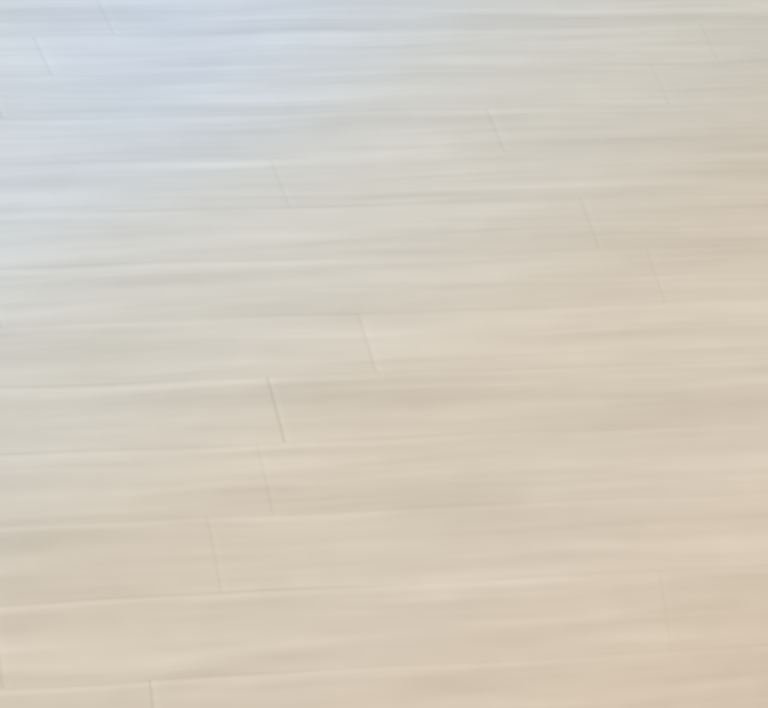
Give the GLSL for this texture, as a WebGL 1 fragment shader.

```glsl
precision highp float;
uniform vec2 u_resolution;

// Light falling across the floor, from shaded warm to cool sheen
const vec3 TAN = vec3(0.832, 0.768, 0.685);
const vec3 WARM = vec3(0.832, 0.785, 0.715);
const vec3 NEUTRAL = vec3(0.820, 0.808, 0.770);
const vec3 COOL = vec3(0.808, 0.828, 0.838);
const vec3 SKY_TINT = vec3(-0.012, 0.008, 0.045);
const vec2 SKY_CENTRE = vec2(0.22, 1.02);
const float LIGHT_SLANT = 0.55;

// Plank layout
const float NEAR_ROW = 0.125;     // row height at the bottom edge
const float ROW_SHRINK = 0.6;     // fraction of height lost at the top
const float PLANK_LENGTH = 0.95;
const float SEAM_WIDTH = 0.0026;
const float SEAM_DEPTH = 0.042;
const float JOINT_DEPTH = 0.055;

// Wood grain
const float BROAD_GRAIN = 0.017;
const float MID_GRAIN = 0.020;
const float FINE_GRAIN = 0.013;
const float MOTTLE = 0.005;
const float PLANK_TONE = 0.010;

float hash(vec2 p) {
  vec3 q = fract(vec3(p.xyx) * 0.1031);
  q += dot(q, q.yzx + 33.33);
  return fract((q.x + q.y) * q.z);
}

// Cellular noise: each cell scatters one soft light or dark blob
float blobs(vec2 p) {
  vec2 cell = floor(p);
  float sum = 0.0;
  for (int j = -1; j <= 1; j++) {
    for (int i = -1; i <= 1; i++) {
      vec2 c = cell + vec2(float(i), float(j)) + 60.0;
      vec2 centre = c - 60.0 + vec2(hash(c), hash(c + 71.7));
      vec2 d = p - centre;
      float k = max(0.0, 1.0 - dot(d, d));
      sum += k * k * k * (2.0 * hash(c + 137.3) - 1.0);
    }
  }
  return sum;
}

float line(float dist, float width) {
  float r = dist / width;
  return exp(-r * r);
}

vec3 floorLight(vec2 p) {
  float t = p.y - LIGHT_SLANT * p.x;
  vec3 c = mix(TAN, WARM, smoothstep(-0.65, 0.0, t));
  c = mix(c, NEUTRAL, smoothstep(0.02, 0.46, t));
  c = mix(c, COOL, smoothstep(0.42, 0.76, t));
  vec2 d = (p - SKY_CENTRE) / vec2(0.3, 0.26);
  c += SKY_TINT * exp(-dot(d, d));
  return c - 0.022 * smoothstep(0.5, 1.1, p.x) * smoothstep(0.3, 1.0, p.y);
}

void main() {
  vec2 p = gl_FragCoord.xy / u_resolution.y;
  float pixel = 1.0 / u_resolution.y;

  // Receding rows that climb gently to the right
  float y = p.y - mix(0.06, 0.015, p.y) * p.x;
  y += 0.0012 * sin(p.x * 9.0 + p.y * 14.0) + 0.0007 * sin(p.x * 23.0 - p.y * 31.0);
  float rowHeight = NEAR_ROW * (1.0 - ROW_SHRINK * y);
  float row = -log(1.0 - ROW_SHRINK * y) / (NEAR_ROW * ROW_SHRINK) + 0.78;
  float rowId = floor(row);
  float seamId = floor(row + 0.5);

  // Staggered planks; their ends lean more with distance
  float along = p.x + 0.1 * p.y + 0.2 * p.y * p.y;
  float plank = along / PLANK_LENGTH + hash(vec2(rowId, 5.0));
  float tone = hash(vec2(rowId + 9.0, floor(plank + 0.5) + 3.0)) - 0.5;
  float fade = mix(1.0, 0.45, smoothstep(0.1, 1.0, p.x)) * mix(1.0, 0.5, p.y);

  // Grain streaks
  float broad = blobs(vec2(p.x * 1.9, row * 2.1));
  float mid = blobs(vec2(p.x * 3.3 + 17.0, row * 4.7 + 0.5 * broad));
  float fine = blobs(vec2(p.x * 7.0 + 31.0, row * 10.5 + 0.6 * mid));
  float mottle = blobs(p * vec2(26.0, 34.0) + 7.0);
  float shade = BROAD_GRAIN * broad + MID_GRAIN * mid + FINE_GRAIN * fine;
  shade += MOTTLE * mottle + PLANK_TONE * tone;

  // Broken seams: a dark groove beside a pale bevel
  float width = max(SEAM_WIDTH, pixel);
  float seamDist = (row - seamId) * rowHeight;
  float seed = hash(vec2(seamId, 21.0));
  float wear = 0.5 + 0.3 * sin(p.x * 8.0 + seed * 40.0) + 0.2 * sin(p.x * 19.0 + seed * 90.0);
  float groove = line(seamDist, width) * wear * mix(0.35, 1.0, seed);
  float bevel = line(seamDist + 2.2 * width, 1.8 * width) * (1.0 - 0.6 * wear);
  shade += fade * (0.034 * bevel - SEAM_DEPTH * groove);

  // End joints
  float jointDist = (fract(plank) - 0.5) * PLANK_LENGTH;
  float jointFade = fade * mix(0.3, 1.0, hash(vec2(rowId, 43.0)));
  float joint = line(jointDist, width) - 0.35 * line(jointDist - 2.5 * width, 2.0 * width);
  shade -= JOINT_DEPTH * joint * jointFade;

  vec3 color = floorLight(p) + shade * vec3(0.98, 1.0, 1.04);
  gl_FragColor = vec4(clamp(color, 0.0, 1.0), 1.0);
}
```
